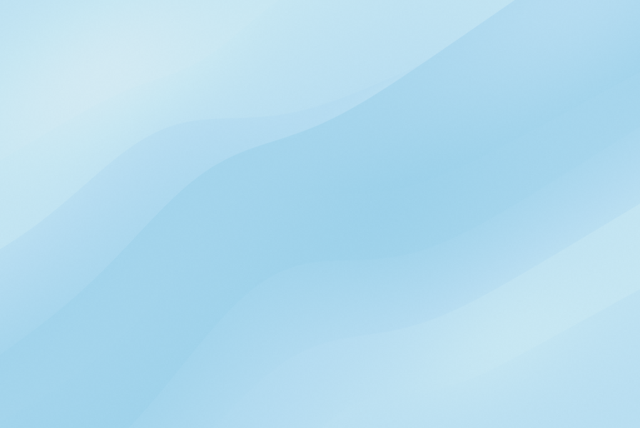
This background is drawn by a Shadertoy shader. Its source:

```glsl
// Soft pale-blue background of layered, wavy diagonal bands with faint glows.

// Colour ramp; a tone is the red value at which each colour is reached
const vec3 DEEP  = vec3(0.59, 0.81, 0.91);
const vec3 MID   = vec3(0.71, 0.863, 0.943);
const vec3 LIGHT = vec3(0.78, 0.905, 0.95);
const vec3 PALE  = vec3(0.84, 0.92, 0.953);

const int BANDS = 8;
const int GLOWS = 4;
const float EDGE_SOFTNESS = 0.0015;
const float GRAIN_AMOUNT = 0.006;
const float GRAIN_ROWS = 342.0;
const vec2 GLOW_AXIS = vec2(0.86, 0.51);
const float GLOW_STRETCH = 2.0;

// Band edges: height at left, slope, swell centre, swell lift
const vec4 EDGES[BANDS + 1] = vec4[](
    vec4( 1.000, 0.590, 0.000,  0.000),
    vec4( 0.625, 0.590, 0.469, -0.043),
    vec4( 0.406, 0.450, 0.371,  0.121),
    vec4( 0.170, 0.690, 0.479,  0.098),
    vec4( 0.014, 0.547, 0.596,  0.170),
    vec4(-0.238, 0.630, 0.621,  0.193),
    vec4(-0.373, 0.600, 0.680,  0.129),
    vec4(-0.498, 0.550, 0.820,  0.098),
    vec4(-0.758, 0.550, 0.000,  0.000));
const float SWELL_WIDTHS[BANDS + 1] = float[](
    0.2, 0.146, 0.244, 0.225, 0.268, 0.273, 0.244, 0.176, 0.2);

// Band tones: upper left, upper right, lower left, lower right
const vec4 TONES[BANDS] = vec4[](
    vec4(0.745, 0.760, 0.775, 0.790),
    vec4(0.765, 0.780, 0.760, 0.690),
    vec4(0.725, 0.690, 0.650, 0.760),
    vec4(0.635, 0.660, 0.645, 0.625),
    vec4(0.640, 0.635, 0.620, 0.655),
    vec4(0.640, 0.665, 0.660, 0.730),
    vec4(0.650, 0.765, 0.680, 0.770),
    vec4(0.720, 0.745, 0.710, 0.725));

// Glows: centre, radius, tone change
const vec4 GLOW_SPOTS[GLOWS] = vec4[](
    vec4(0.225, 0.834, 0.15,  0.050),
    vec4(1.370, 1.000, 0.20,  0.060),
    vec4(0.900, 0.510, 0.14, -0.022),
    vec4(1.170, 0.210, 0.12,  0.030));

float hash(vec2 cell) {
    vec3 h = fract(vec3(cell.xyx) * 0.1031);
    h += dot(h, h.yzx + 33.33);
    return fract((h.x + h.y) * h.z);
}

// Height of a band edge: a slanted line with one smooth swell
float edgeHeight(int i, float x) {
    vec4 e = EDGES[i];
    float d = (x - e.z) / SWELL_WIDTHS[i];
    return e.x + e.y * x + e.w * exp(-d * d);
}

// Tone change of a stretched, tilted Gaussian spot
float glow(vec2 p, vec4 spot) {
    vec2 d = p - spot.xy;
    float along = dot(d, GLOW_AXIS) / GLOW_STRETCH;
    float across = dot(d, vec2(-GLOW_AXIS.y, GLOW_AXIS.x));
    return spot.w * exp(-(along * along + across * across) / (spot.z * spot.z));
}

float rampStep(float tone, vec3 from, vec3 to) {
    return clamp((tone - from.r) / (to.r - from.r), 0.0, 1.0);
}

vec3 toneColor(float tone) {
    vec3 color = mix(DEEP, MID, rampStep(tone, DEEP, MID));
    color = mix(color, LIGHT, rampStep(tone, MID, LIGHT));
    return mix(color, PALE, rampStep(tone, LIGHT, PALE));
}

void mainImage(out vec4 fragColor, in vec2 fragCoord) {
    vec2 p = fragCoord / iResolution.y;
    float across = fragCoord.x / iResolution.x;
    float soft = max(EDGE_SOFTNESS, 1.0 / iResolution.y);

    // Lay the bands over each other from top left to bottom right
    float tone = TONES[0].x;
    float upper = edgeHeight(0, p.x);
    for (int i = 0; i < BANDS; i++) {
        float lower = edgeHeight(i + 1, p.x);
        float depth = clamp((upper - p.y) / max(upper - lower, 0.02), 0.0, 1.0);
        vec2 sides = mix(TONES[i].xy, TONES[i].zw, depth);
        float cover = smoothstep(-soft, soft, upper - p.y);
        tone = mix(tone, mix(sides.x, sides.y, across), cover);
        upper = lower;
    }

    // Broad light and shade
    for (int i = 0; i < GLOWS; i++) tone += glow(p, GLOW_SPOTS[i]);

    // Fine paper grain
    float grain = (hash(floor(p * GRAIN_ROWS)) - 0.5) * GRAIN_AMOUNT;
    fragColor = vec4(toneColor(tone) + grain, 1.0);
}
```
